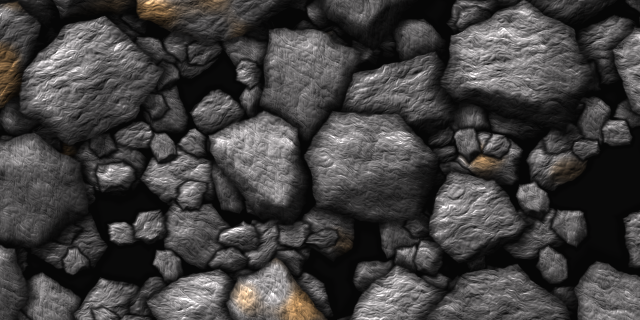
Write a Shadertoy shader that draws this texture.

```glsl
// A heap of broken coal: large faceted lumps over smaller fragments in dark gaps.

#define LUMP_CELL 0.36
#define CHUNK_CELL 0.20
#define CRUMB_CELL 0.095
#define AMBIENT 0.075
#define DIFFUSE 0.50
#define RELIEF 7.0
#define GLINT 0.20
#define GRAIN_SCALE vec2(8.0, 14.0)
#define SHADOW_REACH 0.26
#define RUST_CHANCE 0.08
#define LIGHT normalize(vec3(-0.35, 0.65, 0.70))

const float TAU = 6.2831853;
const vec3 GAP_BLACK = vec3(0.035, 0.034, 0.035);
const vec3 COAL_TINT = vec3(1.01, 0.99, 0.995);
const vec3 RUST_TINT = vec3(1.45, 1.12, 0.75);

float hash(vec2 p) {
    return fract(sin(dot(p, vec2(127.1, 311.7))) * 43758.55);
}

vec2 gradientAt(vec2 cell) {
    float a = TAU * hash(cell);
    return vec2(cos(a), sin(a));
}

// Gradient noise, about -0.7 to 0.7
float noise(vec2 p) {
    vec2 i = floor(p), f = p - i;
    vec2 u = f * f * f * (f * (f * 6.0 - 15.0) + 10.0);
    vec2 e = vec2(1.0, 0.0);
    float low = mix(dot(gradientAt(i), f), dot(gradientAt(i + e), f - e), u.x);
    float high = mix(dot(gradientAt(i + e.yx), f - e.yx),
                     dot(gradientAt(i + e.xx), f - e.xx), u.x);
    return mix(low, high, u.y);
}

// Creased height of the fractured surface, stretched along the bedding
float creases(vec2 p) {
    float sum = 0.0, amp = 0.5;
    p *= GRAIN_SCALE;
    for (int i = 0; i < 4; i++) {
        sum += amp * abs(noise(p));
        p = p * 2.0 + 17.3;
        amp *= 0.55;
    }
    return sum;
}

// Paints one lump and its contact shadow; d is the offset from its centre
void drawRock(inout vec3 col, vec2 d, float radius, vec2 id, float tone) {
    float angle = mix(-1.3, 0.6, hash(id + 0.37));
    float c = cos(angle), s = sin(angle);
    mat2 turn = mat2(c, -s, s, c);
    vec2 local = turn * d;
    float stretch = mix(1.0, 1.25, hash(id + 0.71));
    vec2 q = local / (radius * vec2(stretch, 1.0 / stretch));
    if (dot(q, q) > 3.0) return;

    // Flat cap and chamfered sides, blended by a soft minimum of heights
    vec2 tilt = 0.5 * (vec2(hash(id + 1.3), hash(id + 2.9)) - 0.5);
    float weight = exp(-18.0 * (0.36 + dot(tilt, q)));
    vec3 normal = weight * normalize(vec3(-tilt, 1.0));
    float edge = -1.0;
    for (int k = 0; k < 7; k++) {
        vec2 key = id + float(k) * vec2(7.3, 3.1);
        float a = TAU * (float(k) + 0.7 * hash(key)) / 7.0;
        vec2 dir = vec2(cos(a), sin(a));
        float outside = dot(q, dir) - mix(0.72, 1.0, hash(key + 5.1));
        float steep = mix(0.45, 1.6, hash(key + 9.7));
        float w = exp(-18.0 * max(-outside * steep, -0.5));
        normal += w * normalize(vec3(steep * dir, 1.0));
        edge = max(edge, outside);
    }
    col *= mix(0.2, 1.0, smoothstep(-0.02, SHADOW_REACH, edge));
    float px = 1.2 / (iResolution.y * radius);
    float mask = 1.0 - smoothstep(-px, px, edge);
    if (mask <= 0.0) return;

    // Facet light, relief light and glossy glints
    vec2 lightDir = turn * LIGHT.xy;
    float facet = max(dot(normalize(normal), vec3(lightDir, LIGHT.z)), 0.0);
    vec2 grain = local + 9.0 * vec2(hash(id + 4.4), hash(id + 6.6));
    float relief = creases(grain) - creases(grain + lightDir * 0.006);
    float mottle = noise(grain * 11.0);
    float shade = (AMBIENT + DIFFUSE * facet) * mix(0.8, 1.15, hash(id + 8.2));
    shade *= max(1.0 + RELIEF * relief + 0.35 * mottle, 0.15);
    shade += GLINT * smoothstep(0.03, 0.10, relief)
           * smoothstep(-0.2, 0.4, mottle) * (0.3 + facet);
    shade *= tone * mix(0.5, 1.0, smoothstep(0.0, 0.16, -edge));

    // A few lumps carry rusty patches
    float rust = step(hash(id + 3.8), RUST_CHANCE)
               * smoothstep(-0.05, 0.35, noise(grain * 6.0 + 3.0));
    vec3 coal = shade * mix(COAL_TINT, RUST_TINT, rust);
    col = mix(col, coal, mask);
}

// Staggered rows of jittered rocks, the lower rows in front
void drawLayer(inout vec3 col, vec2 p, float cell, float chance, float tone, float seed) {
    vec2 g = p / cell + seed;
    for (int j = 1; j >= -1; j--) {
        float row = floor(g.y) + float(j);
        float shift = 0.5 * mod(row, 2.0);
        for (int i = -1; i <= 1; i++) {
            vec2 id = vec2(floor(g.x - shift) + float(i), row);
            if (hash(id + seed) > chance) continue;
            vec2 jitter = 0.5 * (vec2(hash(id + 11.3), hash(id + 23.9)) - 0.5);
            vec2 centre = id + vec2(0.5 + shift, 0.5) + jitter;
            float radius = cell * mix(0.44, 0.66, hash(id + 31.7));
            drawRock(col, (g - centre) * cell, radius, id + seed, tone);
        }
    }
}

void mainImage(out vec4 fragColor, in vec2 fragCoord) {
    vec2 p = fragCoord / iResolution.y;

    // Ragged outlines from a shared warp
    p += 0.014 * vec2(noise(p * 13.0), noise(p * 13.0 + 40.0));
    p += 0.005 * vec2(noise(p * 42.0), noise(p * 42.0 + 70.0));

    vec3 col = GAP_BLACK;
    drawLayer(col, p, CHUNK_CELL, 0.90, 0.85, 13.2);
    drawLayer(col, p, CRUMB_CELL, 0.45, 0.90, 57.6);
    drawLayer(col, p, LUMP_CELL, 0.90, 1.0, 31.4);
    fragColor = vec4(clamp(max(col, 0.7 * GAP_BLACK), 0.0, 1.0), 1.0);
}
```
